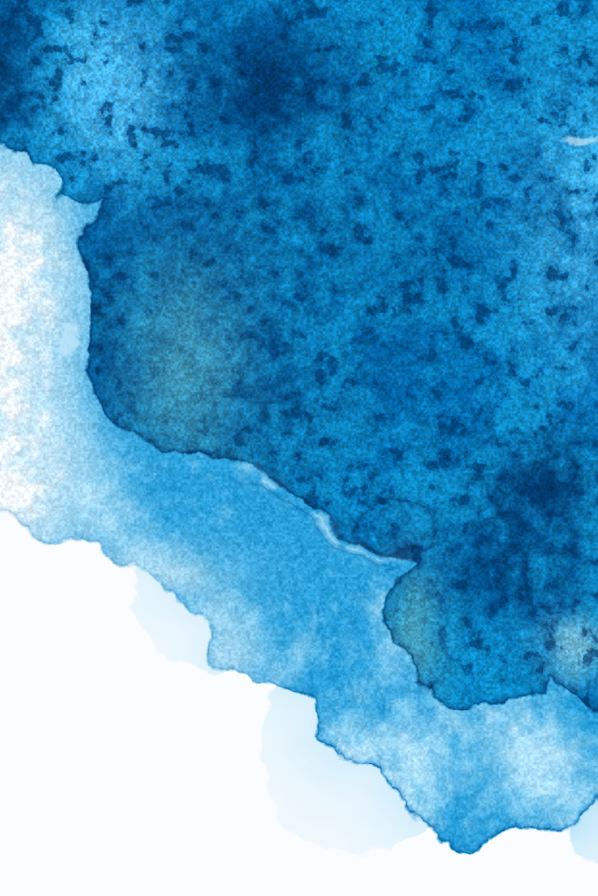
This background is drawn by a Shadertoy shader. Its source:

```glsl
const int N = 20;
const vec2 CANVAS = vec2(100, 150);
const vec3 PAPER = vec3(0.985, 0.99, 0.995);
const vec3 PALE = vec3(0.68, 0.88, 0.98);
const vec3 SKY = vec3(0.25, 0.67, 0.88);
const vec3 BLUE = vec3(0.05, 0.55, 0.79);
const vec3 OCEAN = vec3(0.01, 0.41, 0.67);
const vec3 NAVY = vec3(0.01, 0.22, 0.42);
const vec3 TEAL = vec3(0.28, 0.62, 0.73);

// Wash outlines, in hundredths of the canvas width
const vec2 OUTER[N] = vec2[](vec2(-10, 73), vec2(8, 59), vec2(16, 58.6), vec2(22, 55), vec2(34, 46.5),
  vec2(35, 38.7), vec2(40, 37), vec2(52, 33), vec2(52.7, 27), vec2(56.6, 23), vec2(63.5, 20.7),
  vec2(68.4, 14), vec2(74, 9), vec2(79, 7.4), vec2(86, 12), vec2(94, 11), vec2(100, 16),
  vec2(115, 16), vec2(115, 160), vec2(-10, 160));
const vec2 DEEP[N] = vec2[](vec2(-10, 136), vec2(5, 122), vec2(9, 121.7), vec2(10, 117), vec2(14, 115.6),
  vec2(17.6, 117), vec2(16.4, 113), vec2(13, 109), vec2(14.8, 95), vec2(14, 87.5), vec2(16.6, 82.6),
  vec2(21, 78), vec2(28, 74), vec2(37, 74), vec2(50, 67), vec2(58.6, 59), vec2(70.7, 56.6),
  vec2(115, 56), vec2(115, 160), vec2(-10, 160));
const vec2 LOBE[N] = vec2[](vec2(70, 56.6), vec2(64.6, 53), vec2(63.5, 50), vec2(63.5, 45.5), vec2(65, 42.6),
  vec2(68, 39), vec2(70, 35.7), vec2(73, 33), vec2(76, 31.8), vec2(79.7, 31.4), vec2(84, 32),
  vec2(87, 33), vec2(91, 34.4), vec2(92, 37.7), vec2(94, 35.7), vec2(95.7, 33), vec2(100, 30),
  vec2(115, 28), vec2(115, 75), vec2(72, 75));

float hash(vec2 p) {
  vec3 q = fract(p.xyx * 0.1031);
  q += dot(q, q.yzx + 33.33);
  return fract((q.x + q.y) * q.z);
}
float noise(vec2 p) {
  vec2 i = floor(p), f = fract(p);
  f *= f * (3.0 - 2.0 * f);
  return mix(mix(hash(i), hash(i + vec2(1, 0)), f.x),
             mix(hash(i + vec2(0, 1)), hash(i + 1.0), f.x), f.y);
}
float fbm(vec2 p) {
  float sum = 0.0, weight = 0.5;
  for (int i = 0; i < 5; i++) {
    sum += weight * noise(p);
    p = mat2(1.6, 1.2, -1.2, 1.6) * p + 17.3;
    weight *= 0.5;
  }
  return sum;
}

// Soft spot; each ellipse holds its centre and radii
float glow(vec2 p, vec4 e) {
  vec2 q = (p - e.xy) / e.zw;
  return exp(-dot(q, q));
}
float ellipse(vec2 p, vec4 e) {
  return (length((p - e.xy) / e.zw) - 1.0) * min(e.z, e.w);
}
// Signed distance to a closed outline, negative inside
float shoreDistance(vec2 p, vec2 shore[N]) {
  float nearest = 1e5, side = 1.0;
  for (int i = 0; i < N; i++) {
    vec2 a = shore[i], e = shore[(i + 1) % N] - a, w = p - a;
    vec2 r = w - e * clamp(dot(w, e) / dot(e, e), 0.0, 1.0);
    nearest = min(nearest, dot(r, r));
    bvec3 crossing = bvec3(w.y >= 0.0, w.y < e.y, e.x * w.y > e.y * w.x);
    if (all(crossing) || !any(crossing)) side = -side;
  }
  return side * sqrt(nearest);
}
float fill(float d) { return smoothstep(0.3, -0.3, d); }
float rim(float d) { return exp(-abs(d / 0.35 + 1.0)); }

// Faint layer, denser beside the wash
vec3 veil(vec3 color, float d, float shore, float strength) {
  return mix(color, PALE, fill(d) * strength * (0.2 + 0.8 * exp(-max(shore, 0.0) / 7.0)));
}

vec3 paleWash(vec2 p, float shore, float deep, float cloud, float mottle, float grain) {
  float density = 0.72 + 2.2 * (cloud - 0.5) + 0.9 * (mottle - 0.5) + 0.35 * exp(-max(deep, 0.0) / 6.0)
    + 0.3 * glow(p, vec4(38, 65, 22, 13)) - 0.4 * glow(p, vec4(82, 22, 18, 9));
  vec3 color = mix(PALE, SKY, clamp(density, 0.0, 1.2));
  float bare = glow(p, vec4(1, 103, 11, 22)) + 0.9 * glow(p, vec4(2, 70, 12, 14))
    + 0.5 * glow(p, vec4(24, 54, 13, 5)) + 0.4 * glow(p, vec4(38, 41, 6, 7));
  color = mix(color, PAPER, clamp(bare * (2.2 * cloud + mottle - 0.55), 0.0, 0.95));
  color = mix(color, OCEAN, rim(shore) * (0.3 + 0.7 * smoothstep(42.0, 55.0, p.x)) * (0.3 + mottle));
  return color + 0.2 * (grain - 0.5);
}

vec3 deepWash(vec2 p, float shore, float cloud, float mottle, float grain) {
  vec3 color = mix(BLUE, OCEAN, smoothstep(0.33, 0.63, 0.6 * cloud + 0.4 * mottle));
  // Light and teal pools
  float light = 0.9 * glow(p, vec4(19, 136, 10, 14)) + 0.65 * glow(p, vec4(99, 112, 12, 22));
  color = mix(color, SKY + 0.06, clamp(light * (2.2 - cloud - 1.6 * mottle), 0.0, 0.9));
  float teal = 0.9 * glow(p, vec4(31, 89, 11, 18)) + 0.95 * glow(p, vec4(69, 44, 5, 12));
  color = mix(color, TEAL, min(teal, 0.9));
  color = mix(color, mix(TEAL, PALE, 0.5), 0.9 * glow(p, vec4(96, 42, 5, 5)));
  // Dark pools
  float dark = glow(p, vec4(0, 136, 6, 13)) + 0.9 * glow(p, vec4(45, 136, 13, 10))
    + 0.6 * glow(p, vec4(48, 79, 13, 9)) + 1.2 * glow(p, vec4(90, 69, 10, 7))
    + 0.7 * glow(p, vec4(88, 55, 13, 9)) + 0.7 * glow(p, vec4(17, 97, 6, 14))
    + 0.5 * glow(p, vec4(52, 108, 26, 18));
  color = mix(color, NAVY, clamp(dark * (cloud + 1.4 * mottle - 0.45), 0.0, 0.95));
  // Dried borders and pigment specks
  float bloom = rim(ellipse(p, vec4(66, 62, 7.5, 4.5)));
  bloom += exp(-abs(cloud - 0.47) * 90.0) * glow(p, vec4(83, 66, 16, 13));
  float specks = smoothstep(0.58, 0.72, mottle) * (1.0 - min(teal, 0.8));
  color = mix(color, NAVY, min(0.6 * bloom + 0.6 * specks + 0.8 * rim(shore) * (0.4 + mottle), 0.85));
  return color * (0.74 + 0.52 * grain);
}

void mainImage(out vec4 fragColor, in vec2 fragCoord) {
  vec2 p = fragCoord / iResolution.xy * CANVAS;
  vec2 q = p + 4.0 * (vec2(fbm(p * 0.25), fbm(p * 0.25 + 41.0)) - 0.48);
  float cloud = fbm(p * 0.09 + 7.0), mottle = fbm(p * 0.5 + 3.0);
  float grain = 0.5 * noise(p * 1.9) + 0.5 * noise(p * 3.1 + 9.0);
  float outer = shoreDistance(q, OUTER);
  float deep = min(shoreDistance(q, DEEP), shoreDistance(q, LOBE));
  // Layers, from paper to deep wash
  vec3 color = veil(PAPER, ellipse(q, vec4(35.5, 51, 13.5, 13.5)), outer, 0.4);
  color = veil(color, ellipse(q, vec4(60.5, 25, 17, 18.5)), outer, 0.5);
  color = veil(color, ellipse(q, vec4(102, 15, 8, 10)), outer, 0.8);
  color = mix(color, paleWash(q, outer, deep, cloud, mottle, grain), fill(outer));
  color = mix(color, deepWash(q, deep, cloud, mottle, grain), fill(deep));
  // Bare seam and chips
  float span = smoothstep(37.0, 44.0, p.x) * smoothstep(73.0, 68.0, p.x) * step(54.0, p.y);
  color = mix(color, OCEAN, 0.6 * span * exp(-abs(deep - 1.8) * 4.0));
  float seam = span * exp(-abs(deep - 0.8) * 1.8) * smoothstep(0.2, 0.6, noise(p * 0.4));
  float chips = fill(ellipse(q, vec4(97, 127, 3, 0.7))) + fill(ellipse(q, vec4(11.5, 93, 1.5, 3)));
  color = mix(color, mix(PALE, PAPER, 0.3), min(0.75 * seam + 0.7 * chips, 0.9));
  fragColor = vec4(clamp(color, 0.0, 1.0), 1);
}
```
